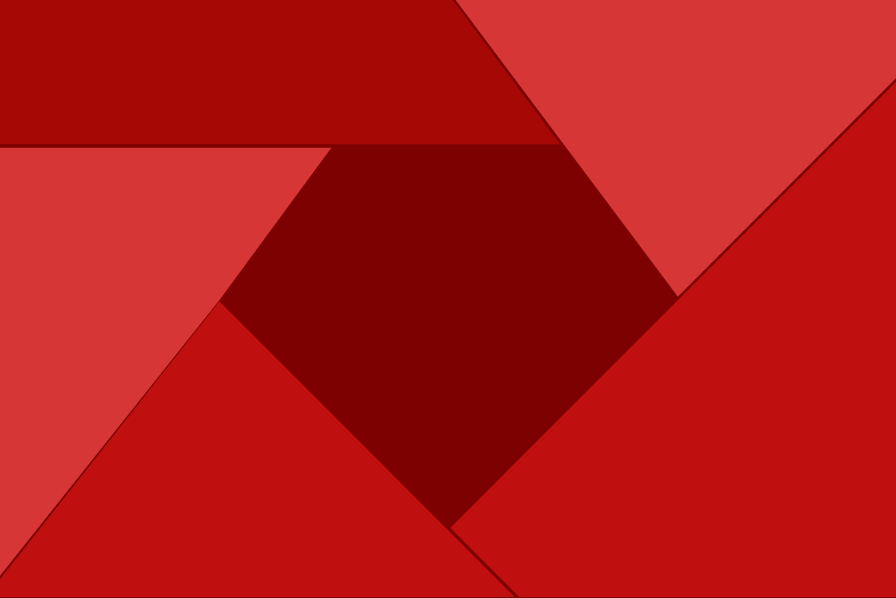
A Shadertoy shader for this background:

```glsl
// Five flat red panels overlapping like shutter blades around a dark pentagon.

const vec2  FRAME = vec2(1.5, 1.0);           // canvas extent in height units
const float RIM   = 0.0015;                   // thin dark strip along the bottom
const vec3  DARK  = vec3(0.490, 0.005, 0.000);
const vec3  DEEP  = vec3(0.650, 0.030, 0.020);
const vec3  RED   = vec3(0.750, 0.060, 0.060);
const vec3  LIGHT = vec3(0.840, 0.210, 0.210);

// Corners of the blades; the slim gaps between them show the dark base
const vec2 TOP_TIP    = vec2(0.9375, 0.7588);
const vec2 TOP_END    = vec2(0.7578, 1.0);
const vec2 RIGHT_TOP  = vec2(0.7627, 1.0);
const vec2 RIGHT_TIP  = vec2(1.1348, 0.5039);
const vec2 RIGHT_END  = vec2(1.5, 0.8691);
const vec2 LOWER_TOP  = vec2(1.5, 0.8633);
const vec2 LOWER_TIP  = vec2(0.7539, 0.1172);
const vec2 LOWER_END  = vec2(0.8711, 0.0);
const vec2 BASE_RIGHT = vec2(0.8633, 0.0);
const vec2 BASE_TIP   = vec2(0.3672, 0.4961);
const vec2 BASE_LEFT  = vec2(0.0, 0.0313);
const vec2 LEFT_LOW   = vec2(0.0, 0.0371);
const vec2 LEFT_BEND  = vec2(0.3672, 0.4980);
const vec2 LEFT_TIP   = vec2(0.5547, 0.7529);
const vec2 LEFT_END   = vec2(0.0, 0.7529);

// Signed distance to the line a-b, positive on its left
float side(vec2 p, vec2 a, vec2 b) {
    return dot(p - a, normalize(vec2(a.y - b.y, b.x - a.x)));
}

// Convex wedge bounded by the edges a-b and b-c
float wedge(vec2 p, vec2 a, vec2 b, vec2 c) {
    return min(side(p, a, b), side(p, b, c));
}

// Antialiased fill of a positive-inside distance
vec3 fill(vec3 base, vec3 color, float d) {
    float pixel = 1.0 / iResolution.y;
    return mix(base, color, clamp(d / pixel + 0.5, 0.0, 1.0));
}

void mainImage(out vec4 fragColor, in vec2 fragCoord) {
    vec2 p = fragCoord / iResolution.xy * FRAME;
    float floorEdge = p.y - RIM;

    // Distances to the five blades
    float top   = wedge(p, vec2(0.0, TOP_TIP.y), TOP_TIP, TOP_END);
    float right = wedge(p, RIGHT_TOP, RIGHT_TIP, RIGHT_END);
    float lower = wedge(p, LOWER_TOP, LOWER_TIP, LOWER_END);
    float base  = wedge(p, BASE_RIGHT, BASE_TIP, BASE_LEFT);
    float left  = min(wedge(p, LEFT_LOW, LEFT_BEND, LEFT_TIP),
                      side(p, LEFT_TIP, LEFT_END));

    // Paint over the dark base
    vec3 color = DARK;
    color = fill(color, DEEP, top);
    color = fill(color, LIGHT, right);
    color = fill(color, LIGHT, left);
    color = fill(color, RED, min(lower, floorEdge));
    color = fill(color, RED, min(base, floorEdge));

    fragColor = vec4(color, 1.0);
}
```
